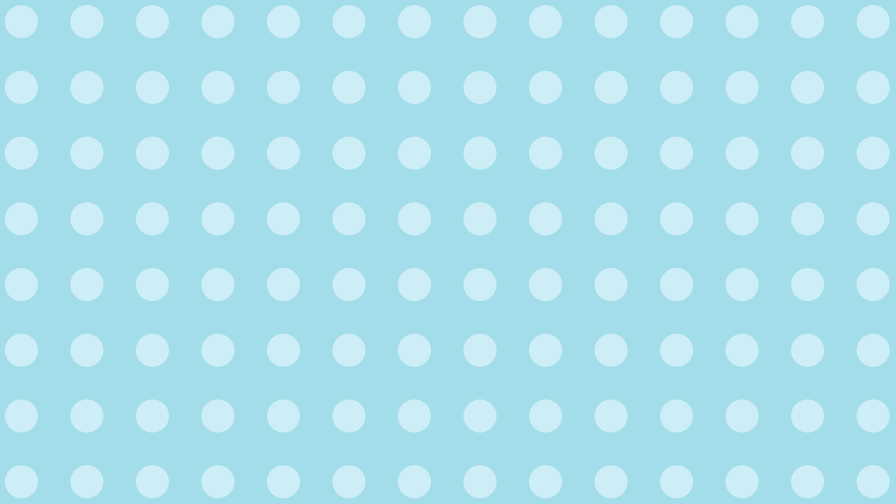
Write a WebGL 1 fragment shader that draws this pattern.

```glsl
precision highp float;

uniform vec2 u_resolution;

// Lengths are fractions of the canvas height
const vec2 DOT_PITCH = vec2(0.1300, 0.1304);
const vec2 FIRST_DOT = vec2(0.0424, 0.0430); // from the top left corner
const float DOT_RADIUS = 0.0328;

const vec3 BACKGROUND_COLOR = vec3(0.639, 0.867, 0.914);
const vec3 DOT_COLOR = vec3(0.804, 0.933, 0.969);

// Signed distance to the nearest dot of the grid
float dotGridDistance(vec2 point) {
  vec2 cell = fract((point - FIRST_DOT) / DOT_PITCH + 0.5) - 0.5;
  return length(cell * DOT_PITCH) - DOT_RADIUS;
}

void main() {
  // Measure downward from the top edge
  vec2 point = vec2(gl_FragCoord.x, u_resolution.y - gl_FragCoord.y) / u_resolution.y;

  // Blend across one pixel at the rim
  float pixel = 1.0 / u_resolution.y;
  float coverage = clamp(0.5 - dotGridDistance(point) / pixel, 0.0, 1.0);

  gl_FragColor = vec4(mix(BACKGROUND_COLOR, DOT_COLOR, coverage), 1.0);
}
```
